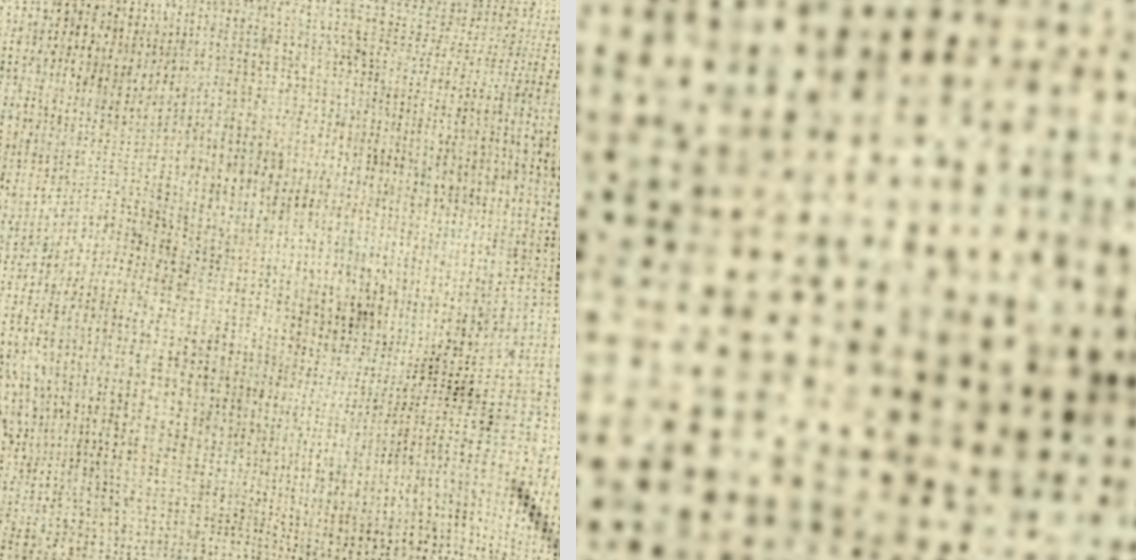
Left, the full canvas; right, a detail of the centre.
A WebGL 1 fragment shader for this texture:

```glsl
precision highp float;
// Worn cream open-weave cloth: a fine leaning grid of soft holes, with stains and a crease.
uniform vec2 u_resolution;

float hash(vec2 p) {
  p = fract(p * vec2(0.1031, 0.1137));
  p += dot(p, p.yx + 33.33);
  return fract((p.x + p.y) * p.x * 17.0);
}

float noise(vec2 p) {
  vec2 i = floor(p);
  vec2 f = fract(p);
  f = f * f * (3.0 - 2.0 * f);
  return mix(mix(hash(i), hash(i + vec2(1.0, 0.0)), f.x),
             mix(hash(i + vec2(0.0, 1.0)), hash(i + vec2(1.0, 1.0)), f.x), f.y);
}

float fbm(vec2 p) {
  float sum = 0.0;
  float weight = 0.5;
  for (int i = 0; i < 4; i++) {
    sum += weight * noise(p);
    p = p * 2.03 + 17.7;
    weight *= 0.5;
  }
  return sum / 0.9375;
}

// Soft round holes, one per cell, each with its own offset, size and depth.
float weaveHoles(vec2 p) {
  vec2 cell = floor(p);
  float sum = 0.0;
  for (int y = -1; y <= 1; y++) {
    for (int x = -1; x <= 1; x++) {
      vec2 id = cell + vec2(float(x), float(y));
      vec2 jitter = vec2(hash(id + 120.0), hash(id + 271.0)) - 0.5;
      vec2 d = p - id - 0.5 - jitter * 0.3;
      d /= vec2(0.21, 0.24) * (0.88 + 0.24 * hash(id + 433.0));
      sum += (0.45 + 0.64 * hash(id + 611.0)) * exp(-0.5 * dot(d, d));
    }
  }
  return sum;
}

float smudge(vec2 p, vec2 center, vec2 size) {
  vec2 d = (p - center) / size;
  return exp(-dot(d, d));
}

float segmentDistance(vec2 p, vec2 a, vec2 b) {
  vec2 ab = b - a;
  return length(p - a - ab * clamp(dot(p - a, ab) / dot(ab, ab), 0.0, 1.0));
}

void main() {
  vec2 uv = gl_FragCoord.xy / u_resolution;

  // Thread grid turned slightly clockwise, with a gentle drift.
  vec2 drift = vec2(noise(uv * 5.0 + 3.0), noise(uv * 5.0 + 41.0)) - 0.5;
  vec2 grid = vec2(uv.x - 0.11 * uv.y, uv.y + 0.10 * uv.x) * vec2(77.0, 81.0);
  float holes = weaveHoles(grid + drift * 1.2 + 20.0);

  // Broad wear, with soil gathered along the lower edge and at the right.
  float wear = fbm(uv * 7.0 + 9.0);
  float soil = smoothstep(0.5, 0.8, fbm(uv * 11.0 + 60.0)) * 0.3;
  soil += 0.4 * smudge(uv, vec2(0.68, 0.03), vec2(0.16, 0.06));
  soil += 0.3 * smudge(uv, vec2(0.09, 0.26), vec2(0.08, 0.06));
  for (int i = 0; i < 7; i++) {
    float n = float(i);
    vec2 center = vec2(0.62 + 0.3 * fract(n * 0.618), 0.22 + 0.22 * fract(n * 0.414 + 0.9));
    soil += 0.7 * smudge(uv, center, vec2(0.016 + 0.012 * hash(vec2(n, 5.0))));
  }

  // Cream thread with mottling, fibre grain and faint warm or cool casts.
  vec3 color = vec3(0.885, 0.865, 0.737);
  color += (wear - 0.5) * 0.095;
  color += (noise(uv * 200.0) - 0.5) * 0.085;
  color += vec3(0.03, 0.0, -0.025) * (fbm(uv * 16.0 + 80.0) - 0.5);
  color += vec3(0.025, -0.006, -0.02) * (noise(uv * 85.0 + 30.0) - 0.5);

  // Holes deepen where the cloth is worn thin or soiled.
  float depth = clamp(holes * (0.92 - 0.5 * (wear - 0.5) + 0.5 * soil), 0.0, 1.2);
  color = mix(color, vec3(0.53, 0.51, 0.40), depth);
  color -= vec3(0.075, 0.075, 0.065) * soil;

  // Broken dark crease at the lower right, and two small specks.
  float crease = segmentDistance(uv, vec2(0.92, 0.135), vec2(1.02, -0.015));
  float mark = (1.0 - smoothstep(0.002, 0.018, crease)) * (0.25 + 0.6 * holes);
  mark += 0.6 * smudge(uv, vec2(0.912, 0.368), vec2(0.005));
  mark += 0.4 * smudge(uv, vec2(0.472, 0.928), vec2(0.006));
  color = mix(color, vec3(0.30, 0.30, 0.24), clamp(mark, 0.0, 0.8));

  gl_FragColor = vec4(clamp(color, 0.0, 1.0), 1.0);
}
```
